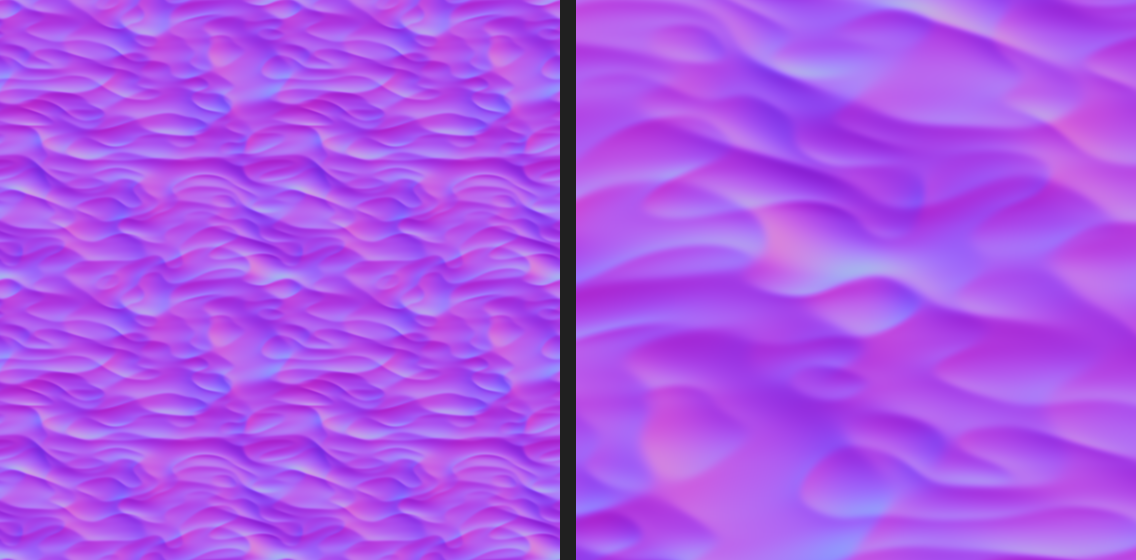
Left: the whole. Right: its middle third, enlarged.
Reproduce this texture map procedurally as a WebGL 2 fragment shader.

```glsl
#version 300 es
precision highp float;
// Tangent-space normal map of wind-drawn water ripples, tilted to violet.
// Warped periodic gradient noise is folded into sharp crests with soft bowls;
// the slope of that height field becomes the colour. Two repeats per side.

uniform vec2 u_resolution;
out vec4 fragColor;

// Random unit vector for a lattice point
vec2 latticeGradient(uvec2 c, float seed) {
  uint h = c.x * 1597u + c.y * 51749u + uint(seed) * 7919u;
  h = (h ^ (h >> 15)) * 73244475u;
  h = (h ^ (h >> 13)) * 73244475u;
  h ^= h >> 16;
  float angle = 6.28319 * float(h & 65535u) / 65536.0;
  return vec2(cos(angle), sin(angle));
}

// The half step keeps the wrapped cell clear of rounding errors
float cornerValue(vec2 cell, vec2 local, vec2 corner, vec2 period, float seed) {
  uvec2 wrapped = uvec2(mod(cell + corner + 0.5, period));
  return dot(latticeGradient(wrapped, seed), local - corner);
}

// Gradient noise that wraps over the unit square
float wrapNoise(vec2 p, vec2 period, float seed) {
  p *= period;
  vec2 cell = floor(p), f = p - cell;
  vec2 blend = f * f * f * (f * (f * 6.0 - 15.0) + 10.0);
  float a = cornerValue(cell, f, vec2(0, 0), period, seed);
  float b = cornerValue(cell, f, vec2(1, 0), period, seed);
  float c = cornerValue(cell, f, vec2(0, 1), period, seed);
  float d = cornerValue(cell, f, vec2(1, 1), period, seed);
  return mix(mix(a, b, blend.x), mix(c, d, blend.x), blend.y);
}

// Rounded crests along the zero lines of the noise
float crest(vec2 p, vec2 period, float seed) {
  float n = wrapNoise(p, period, seed);
  return exp(-3.2 * sqrt(n * n + 0.003));
}

float waterHeight(vec2 p) {
  // Bend the ripples so that they taper and overlap
  vec2 warp = vec2(wrapNoise(p, vec2(4, 7), 11.0), wrapNoise(p, vec2(4, 3), 12.0));
  vec2 q = p + vec2(0.07, 0.025) * warp;
  float swell = 0.036 * wrapNoise(q, vec2(3, 7), 13.0);
  float ripples = 0.0185 * crest(q, vec2(4, 9), 14.0);
  float wavelets = 0.0095 * crest(q + 0.015 * warp.yx, vec2(6, 14), 15.0);
  return swell + ripples + wavelets;
}

void main() {
  vec2 p = 2.0 * gl_FragCoord.xy / u_resolution;

  // Central differences; the step also softens the crests
  vec2 e = vec2(0.004, 0.0);
  vec2 slope = vec2(waterHeight(p + e.xy) - waterHeight(p - e.xy),
                    waterHeight(p + e.yx) - waterHeight(p - e.yx)) / (2.0 * e.x);

  // Constant tilt gives the violet cast
  vec2 tilt = vec2(0.43, -0.41);
  vec3 normal = normalize(vec3(tilt - slope, 1.0));
  fragColor = vec4(0.5 + 0.5 * normal, 1.0);
}
```
